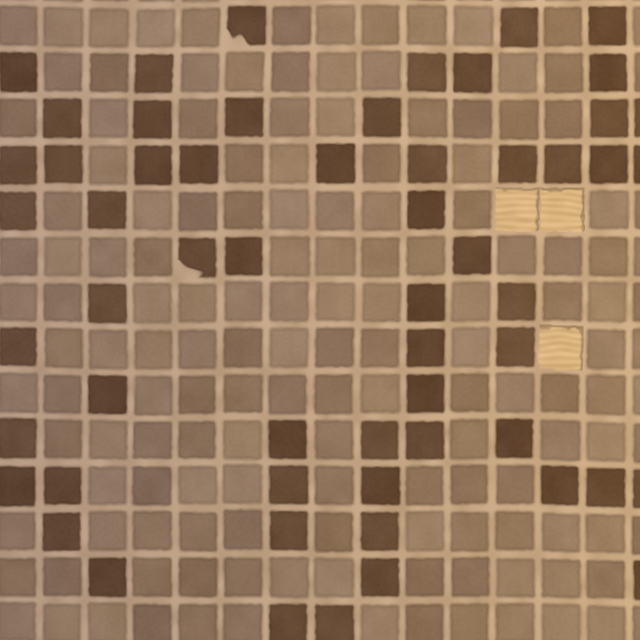
Give the GLSL for this pattern, as a WebGL 1 fragment shader.

```glsl
precision highp float;
// A worn wall of small square mosaic tiles, about 14 by 14, in beige and brown.
// Each tile is a jittered rounded box with a hashed shade, set in pale grout;
// a few tiles are chipped or missing, and soft warm light falls from the right.

uniform vec2 u_resolution;

float hash(vec2 p) {
  return fract(sin(dot(p, vec2(127.1, 311.7))) * 43758.5453);
}

float noise(vec2 p) {
  vec2 i = floor(p), f = fract(p);
  f = f * f * (3.0 - 2.0 * f);
  return mix(mix(hash(i), hash(i + vec2(1.0, 0.0)), f.x),
             mix(hash(i + vec2(0.0, 1.0)), hash(i + vec2(1.0, 1.0)), f.x), f.y);
}

float roundedBox(vec2 p, vec2 halfSize, float radius) {
  vec2 d = abs(p) - halfSize + radius;
  return length(max(d, 0.0)) + min(max(d.x, d.y), 0.0) - radius;
}

// 1.0 where two integer cells coincide
float sameCell(vec2 a, vec2 b) {
  vec2 d = abs(a - b);
  return step(max(d.x, d.y), 0.5);
}

// Uneven hand-laid grid: slight tilt, waviness and a step between two sheets
vec2 gridPosition(vec2 uv) {
  vec2 q = uv * vec2(14.1, 13.96) + vec2(0.10, 0.09);
  q += vec2(0.05, 0.1 * uv.x) * (1.0 - uv.y);
  q += 0.07 * (vec2(noise(uv * 5.0), noise(uv * 5.0 + 31.0)) - 0.5);
  q.y += 0.03 * step(q.x, 5.0);
  return q;
}

vec3 tileColor(vec2 cell, vec2 q, float forceDark) {
  float shade = hash(cell + 7.3);
  vec3 light = mix(vec3(0.53, 0.42, 0.33), vec3(0.62, 0.51, 0.41), shade);
  light += vec3(-0.005, 0.0, 0.022) * (hash(cell + 19.1) - 0.4);
  vec3 dark = mix(vec3(0.37, 0.26, 0.18), vec3(0.43, 0.32, 0.23), shade);
  float isDark = max(step(hash(cell + 3.7), 0.28), forceDark);
  vec3 color = mix(light, dark, isDark);
  // Cloudy glaze and fine grain
  color += 0.035 * (noise(q * 2.6) - 0.5);
  return color + 0.018 * (noise(q * 17.0) - 0.5);
}

vec3 plasterColor(vec2 f, vec2 q) {
  vec3 color = vec3(0.82, 0.68, 0.50);
  color += 0.025 * sin(f.y * 42.0 + 5.0 * noise(q * 2.0));
  color += 0.06 * (noise(q * vec2(3.0, 8.0)) - 0.5);
  // Shadow cast by the surrounding tiles
  float lip = max(f.x, f.y) + 0.08 * (noise(q * 9.0) - 0.5);
  return color * (1.0 - 0.28 * smoothstep(0.39, 0.47, lip));
}

void main() {
  vec2 uv = gl_FragCoord.xy / u_resolution;
  vec2 q = gridPosition(uv);
  vec2 cell = floor(q);
  vec2 f = fract(q) - 0.5;
  float soft = max(0.035, 14.0 / u_resolution.y);

  // Damaged cells
  float missing = 0.0, chipped = 0.0;
  for (int k = 0; k < 3; k++) {
    float i = float(k);
    vec2 hole = vec2(12.0 - mod(i, 2.0), 9.0 - 3.0 * floor(i / 2.0));
    missing = max(missing, sameCell(cell, hole));
    if (k < 2) {
      chipped = max(chipped, sameCell(cell, vec2(5.0 - i, 13.0 - 5.0 * i)));
    }
  }

  // Tile outline with small errors of placement and size
  vec2 jitter = 0.035 * (vec2(hash(cell), hash(cell + 11.0)) - 0.5);
  vec2 halfSize = vec2(0.415) + 0.02 * (vec2(hash(cell + 23.0), hash(cell + 41.0)) - 0.5);
  float ragged = 0.025 * (noise(q * 9.0) - 0.5);
  float d = roundedBox(f - jitter, halfSize, 0.05) + ragged;
  float chip = -0.35 - f.y - 0.55 * f.x + 0.22 * (noise(q * 5.0) - 0.5);
  d = mix(d, max(d, chip), chipped);

  // Grout, brightest along the middle of the joint
  vec3 grout = mix(vec3(0.67, 0.56, 0.45), vec3(0.76, 0.64, 0.52),
                   smoothstep(0.0, 0.07, d));
  grout += 0.07 * (noise(q * 3.0 + 50.0) - 0.5);

  // Tile with a faintly darker rim
  vec3 tile = tileColor(cell, q, chipped);
  tile *= 1.0 - 0.06 * smoothstep(-0.09, -0.02, d);
  vec3 color = mix(grout, tile, 1.0 - smoothstep(-soft, soft, d));

  // Bare adhesive where a tile has fallen out
  float hole = roundedBox(f, vec2(0.48), 0.03) + 2.0 * ragged;
  color = mix(color, plasterColor(f, q), missing * (1.0 - smoothstep(-soft, soft, hole)));

  // Warm light from the right, dimmer toward the lower left
  float glow = 0.95 + 0.09 * uv.x + 0.04 * (uv.y - 0.5);
  color *= glow * mix(vec3(0.99, 0.99, 1.03), vec3(1.02, 1.01, 0.95), uv.x);
  gl_FragColor = vec4(clamp(color, 0.0, 1.0), 1.0);
}
```
